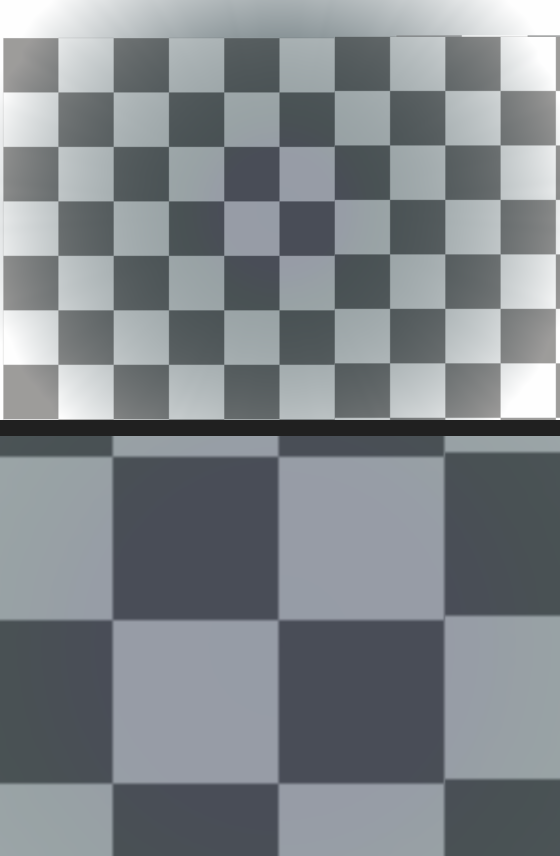
Top, the full canvas; bottom, a detail of the centre.
Give the GLSL for this pattern, as a WebGL 2 fragment shader.

```glsl
#version 300 es
precision highp float;
// A grey checkerboard under a radial wash that pales toward the corners.
// Signed square waves make the checks; the right-hand columns sit a little
// higher, and a bare pale band with a thin broken strip lies above the board.

uniform vec2 u_resolution;
out vec4 fragColor;

// Lengths are fractions of the canvas height.
const vec2 CELL = vec2(0.1316, 0.1297);
const vec2 ORIGIN = vec2(0.0075, 0.0017);
const float ROWS = 7.0;
const float STEP_COLUMN = 6.0;    // first column of the raised part
const float STEP_RISE = 0.0035;
const float EDGE_SOFTNESS = 0.002;

const float WASH_GAIN = 2.7;      // wash grows with the cube of the radius
const float CORE_RADIUS = 0.18;   // bluish middle
const vec2 BAND_FADE = vec2(0.38, 0.74);
const float RAY_COUNT = 90.0;
const float RAY_STRENGTH = 0.025;

const float STRIP_START = 0.943;
const float STRIP_PITCH = 0.1566;
const float STRIP_BOTTOM = 0.911;
const float STRIP_TOP = 0.9155;

const vec3 DARK_CORE = vec3(0.285, 0.300, 0.340);
const vec3 DARK_RING = vec3(0.275, 0.310, 0.320);
const vec3 DARK_RIM = vec3(0.615, 0.610, 0.605);
const vec3 LIGHT_CORE = vec3(0.590, 0.610, 0.650);
const vec3 LIGHT_RING = vec3(0.585, 0.625, 0.635);
const vec3 WHITE = vec3(0.995);
const vec3 BAND_GREY = vec3(0.500, 0.545, 0.560);
const vec3 STRIP_GREY = vec3(0.500, 0.510, 0.515);

float hash(float n) {
    return fract(sin(n * 12.9898) * 43758.5);
}

float noise(float x) {
    float i = floor(x);
    return mix(hash(i), hash(i + 1.0), smoothstep(0.0, 1.0, x - i));
}

// Smooth-edged wave: +1 in even cells, -1 in odd ones.
vec2 squareWave(vec2 q, vec2 softness) {
    vec2 toEdge = 0.5 - abs(fract(q) - 0.5);
    vec2 parity = 1.0 - 2.0 * mod(floor(q), 2.0);
    return parity * smoothstep(-softness, softness, toEdge) * 2.0 - parity;
}

void main() {
    vec2 p = gl_FragCoord.xy / u_resolution.y;
    vec2 center = 0.5 * u_resolution / u_resolution.y;
    float soft = max(EDGE_SOFTNESS, 0.75 / u_resolution.y);

    // Radial wash with faint rays
    vec2 d = p - center;
    float r = length(d);
    float angle = atan(d.y, abs(d.x) + 1e-5);
    float ray = (noise(angle * RAY_COUNT / 3.14159 + 50.0) - 0.5) * RAY_STRENGTH;
    float wash = clamp(WASH_GAIN * r * r * r * (1.0 + 2.0 * ray), 0.0, 1.0);
    float ring = smoothstep(CORE_RADIUS - 0.06, CORE_RADIUS + 0.06, r);
    vec3 dark = mix(mix(DARK_CORE, DARK_RING, ring), DARK_RIM, wash);
    vec3 light = mix(mix(LIGHT_CORE, LIGHT_RING, ring), WHITE, wash);

    // Checks, with the raised columns on the right
    float stepX = ORIGIN.x + STEP_COLUMN * CELL.x;
    float rise = STEP_RISE * step(stepX, p.x);
    vec2 q = (p - ORIGIN - vec2(0.0, rise)) / CELL;
    vec2 wave = squareWave(q, soft / CELL);
    vec3 board = mix(light, dark, 0.5 + 0.5 * wave.x * wave.y);

    // Bare band above and beside the board
    float fade = clamp((r - BAND_FADE.x) / (BAND_FADE.y - BAND_FADE.x) + ray, 0.0, 1.0);
    vec3 color = mix(BAND_GREY, WHITE, fade);

    // Thin broken strip along the upper right edge
    float along = (p.x - STRIP_START) / STRIP_PITCH;
    float tone = squareWave(vec2(along), vec2(soft / STRIP_PITCH)).x;
    float strip = smoothstep(-soft, soft, p.x - STRIP_START)
        * smoothstep(-soft, soft, p.y - STRIP_BOTTOM)
        * (1.0 - smoothstep(-soft, soft, p.y - STRIP_TOP));
    color = mix(color, mix(WHITE, STRIP_GREY, 0.5 + 0.5 * tone), strip);

    float boardTop = ORIGIN.y + ROWS * CELL.y + rise;
    float inside = smoothstep(-soft, soft, p.x - ORIGIN.x)
        * (1.0 - smoothstep(-soft, soft, p.y - boardTop));
    fragColor = vec4(mix(color, board, inside), 1.0);
}
```
